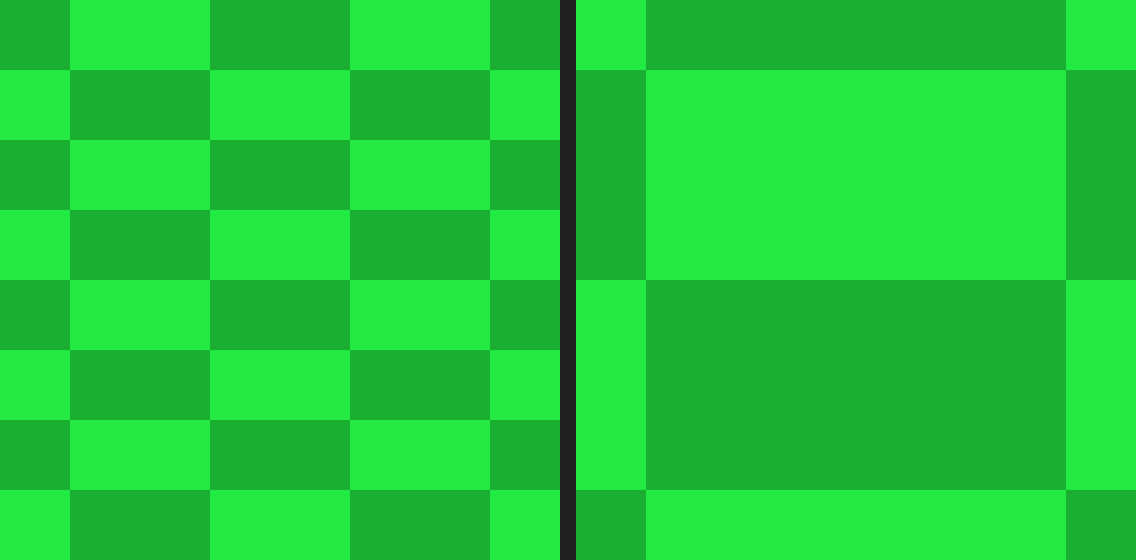
Left, the full canvas; right, a detail of the centre.
A Shadertoy shader for this pattern:

```glsl
// Two-tone green checkerboard of wide bricks, shifted sideways by half a brick.

// Triangle wave: signed distance to the nearest cell edge, positive in even cells.
vec2 signedEdgeDistance(vec2 cell) {
    return 0.5 - abs(mod(cell + 0.5, 2.0) - 1.0);
}

void mainImage(out vec4 fragColor, in vec2 fragCoord) {
    // Even counts on both axes keep the pattern seamless.
    vec2 cellCount = vec2(4.0, 8.0);
    vec2 cell = fragCoord / iResolution.xy * cellCount + vec2(0.5, 0.0);

    // Square waves from -1 to 1, smoothed across one pixel.
    vec2 pixelSize = cellCount / iResolution.xy;
    vec2 parity = clamp(2.0 * signedEdgeDistance(cell) / pixelSize, -1.0, 1.0);

    // Matching parities give the light green, differing ones the dark.
    float lightness = 0.5 + 0.5 * parity.x * parity.y;
    vec3 darkGreen = vec3(0.104, 0.686, 0.194);
    vec3 lightGreen = vec3(0.137, 0.918, 0.263);
    fragColor = vec4(mix(darkGreen, lightGreen, lightness), 1.0);
}
```
